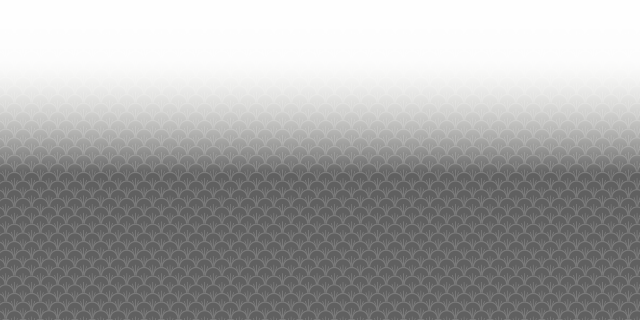
Write a WebGL 2 fragment shader that draws this pattern.

```glsl
#version 300 es
precision highp float;
// Overlapping fan scales with small sprouts, on a grey ground that fades to white above.

#define REPEATS 37.0          // scales across the canvas
#define ROW_STEP 0.5          // row spacing, in scale widths
#define PHASE vec2(0.83, 0.075)
#define RIM_WIDTH 0.075       // outline, in scale widths
#define BLADE_RADIUS 0.036
#define LINE_LIGHTEN 0.17     // how far lines move toward white
#define FADE_START 0.455      // heights, as fractions of the canvas
#define FADE_END 0.82
#define FADE_POWER 1.7

uniform vec2 u_resolution;
out vec4 fragColor;

const float SCALE_RADIUS = 0.5;
const vec3 DARK_GREY = vec3(0.378);
const vec3 PALE = vec3(0.985);

// Distance to a segment whose radius tapers toward b.
float taperedBlade(vec2 p, vec2 a, vec2 b, float radius) {
    vec2 axis = b - a;
    float h = clamp(dot(p - a, axis) / dot(axis, axis), 0.0, 1.0);
    return length(p - a - axis * h) - radius * (1.0 - 0.45 * h);
}

float coverage(float d, float pixel) {
    return 1.0 - smoothstep(-0.6 * pixel, 0.6 * pixel, d);
}

// Line amount inside one scale: rim plus three blades rising from its tip.
float scaleLines(vec2 p, float pixel) {
    float rim = abs(length(p) - SCALE_RADIUS + 0.5 * RIM_WIDTH) - 0.5 * RIM_WIDTH;
    float middle = taperedBlade(p, vec2(0.0, -0.45), vec2(0.0, 0.10), BLADE_RADIUS);
    vec2 mirrored = vec2(abs(p.x), p.y);
    float side = taperedBlade(mirrored, vec2(0.05, -0.38), vec2(0.17, 0.0), BLADE_RADIUS);
    return coverage(min(rim, min(middle, side)), pixel);
}

// Paint three rows from back to front; lower rows overlap upper ones.
float scalePattern(vec2 p, float pixel) {
    float nearestRow = ceil((p.y - PHASE.y) / ROW_STEP);
    float lines = 0.0;
    for (int i = 1; i >= -1; i--) {
        float row = nearestRow + float(i);
        float stagger = 0.5 * mod(row + 1.0, 2.0);
        float x = fract(p.x - PHASE.x - stagger + 0.5) - 0.5;
        float centreY = row * ROW_STEP + PHASE.y - SCALE_RADIUS;
        vec2 local = vec2(x, p.y - centreY);
        float inside = coverage(length(local) - SCALE_RADIUS, pixel);
        lines = mix(lines, scaleLines(local, pixel), inside);
    }
    return lines;
}

// Even dark grey below, easing to near white above, slightly warm between.
vec3 groundColour(float height) {
    float t = clamp((height - FADE_START) / (FADE_END - FADE_START), 0.0, 1.0);
    vec3 ground = mix(PALE, DARK_GREY, pow(1.0 - t, FADE_POWER));
    ground += 0.012 * smoothstep(FADE_END - 0.1, 1.0, height);
    ground.b -= 0.03 * t * (1.0 - t);
    return ground;
}

void main() {
    float pixel = REPEATS / u_resolution.x;
    vec2 p = gl_FragCoord.xy * pixel;
    float height = gl_FragCoord.y / u_resolution.y;

    vec3 ground = groundColour(height);
    vec3 lineColour = mix(ground, vec3(1.0), LINE_LIGHTEN);
    fragColor = vec4(mix(ground, lineColour, scalePattern(p, pixel)), 1.0);
}
```
